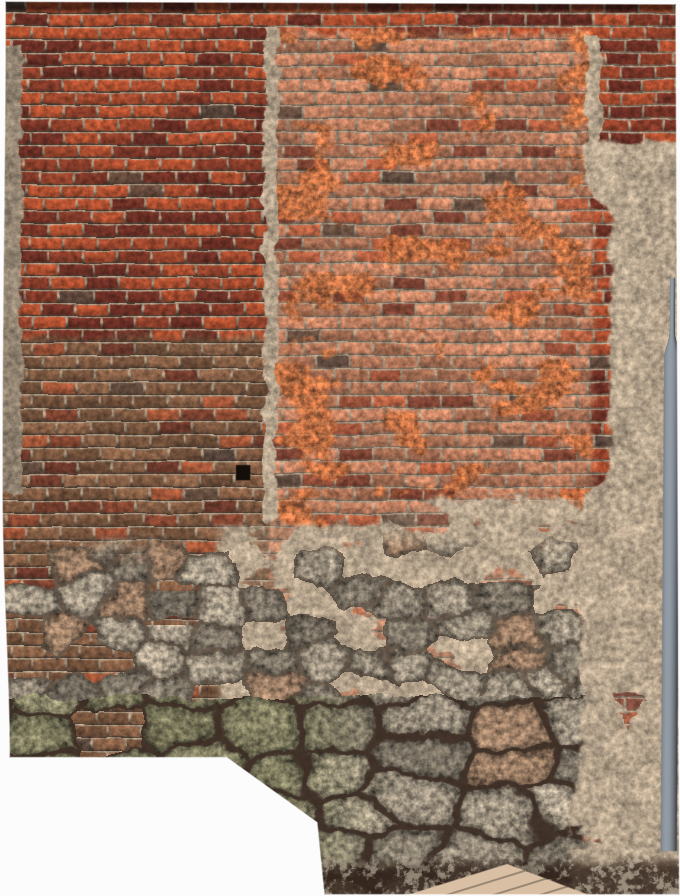
Give the GLSL for this texture, as a WebGL 1 fragment shader.

```glsl
precision highp float;
uniform vec2 u_resolution;

const float ASPECT = 0.758;
const vec2 BRICK = vec2(0.038, 0.0147);
const float JOINT = 0.0014;
const vec2 RUBBLE = vec2(0.054, 0.036);
const vec2 BOULDER = vec2(0.085, 0.052);
const float SOFT = 0.0012;
const vec3 PLASTER = vec3(0.71, 0.64, 0.55);
const vec3 STONE = vec3(0.54, 0.5, 0.44);
const vec3 SHADOW = vec3(0.2, 0.14, 0.11);
const vec3 MAROON = vec3(0.43, 0.19, 0.15);
const vec3 SCARLET = vec3(0.72, 0.33, 0.2);
const vec3 BROWN = vec3(0.52, 0.37, 0.27);
const vec3 SALMON = vec3(0.75, 0.5, 0.38);
const vec3 CLAY = vec3(0.75, 0.42, 0.24);
const vec3 MOSS = vec3(0.42, 0.43, 0.28);
const vec3 TIMBER = vec3(0.85, 0.75, 0.64);
const vec3 ZINC = vec3(0.5, 0.53, 0.56);
const vec3 PAPER = vec3(0.99);

float hash(vec2 p) {
  vec3 h = fract(p.xyx * 0.1031);
  h += dot(h, h.yzx + 33.33);
  return fract((h.x + h.y) * h.z);
}

float corner(vec2 cell, vec2 offset) {
  float a = 6.2832 * hash(cell);
  return dot(vec2(cos(a), sin(a)), offset);
}

float noise(vec2 p) {
  vec2 i = floor(p), f = fract(p), u = f * f * (3.0 - 2.0 * f), e = vec2(1, 0);
  return mix(mix(corner(i, f), corner(i + e, f - e), u.x),
    mix(corner(i + e.yx, f - e.yx), corner(i + 1.0, f - 1.0), u.x), u.y);
}

float fbm(vec2 p) {
  float sum = 0.0, gain = 0.7;
  for (int i = 0; i < 4; i++) {
    sum += gain * noise(p);
    p = p * 2.03 + 17.0;
    gain *= 0.5;
  }
  return sum;
}

float rise(float at, float x, float soft) {
  return smoothstep(at - soft, at + soft, x);
}

float band(float lo, float hi, float x, float soft) {
  return rise(lo, x, soft) * (1.0 - rise(hi, x, soft));
}

float box(vec2 p, vec2 lo, vec2 hi) {
  return band(lo.x, hi.x, p.x, SOFT) * band(lo.y, hi.y, p.y, SOFT);
}

// x: mask, yz: random per brick, w: depth in course
vec4 bricks(vec2 p) {
  vec2 g = p / BRICK;
  float row = floor(g.y);
  g.x += 0.5 * mod(row, 2.0) + 0.35 * hash(vec2(row, 3));
  vec2 id = floor(g), f = fract(g), edge = (0.5 - abs(f - 0.5)) * BRICK;
  float d = min(edge.x, edge.y) + 0.0012 * noise(p * 190.0);
  return vec4(rise(JOINT, d, SOFT), hash(id), hash(id + 71.0), f.y);
}

// x: distance to seam, yz: random per stone
vec3 stones(vec2 g) {
  vec2 best = vec2(0);
  float near = 9.0, second = 9.0;
  for (int k = 0; k < 9; k++) {
    float n = float(k);
    vec2 id = floor(g) + vec2(mod(n, 3.0), floor(n / 3.0)) - 1.0;
    float d = length(id + 0.15 + 0.7 * vec2(hash(id), hash(id + 57.0)) - g);
    second = min(second, max(d, near));
    if (d < near) { near = d; best = id; }
  }
  return vec3(second - near, hash(best + 11.0), hash(best + 29.0));
}

void main() {
  // Height units, measured down from the top left
  vec2 p = gl_FragCoord.xy / u_resolution;
  p = vec2(p.x * ASPECT, 1.0 - p.y);
  float rough = fbm(p * 38.0), grain = fbm(p * 150.0);
  vec2 w = p + 0.012 * vec2(rough, fbm(p * 34.0 + 40.0));

  // Brickwork
  vec4 b = bricks(p + 0.0022 * vec2(noise(p * 25.0), noise(p * 22.0 + 9.0)));
  float right = rise(0.3, p.x, 0.003);
  float red = max((1.0 - right) * (1.0 - rise(0.377, w.y, 0.007)),
    max(1.0 - rise(0.035, w.y, 0.005), rise(0.66, w.x, 0.005)));
  vec3 fired = mix(MAROON, SCARLET, smoothstep(0.15, 0.85, b.y));
  vec3 aged = mix(BROWN, SALMON, right) * (0.82 + 0.32 * b.y);
  aged = mix(aged, fired, 0.65 * step(0.78, b.z));
  vec3 face = mix(aged, fired, red);
  face = mix(face, STONE * 0.6, 0.75 * step(0.96, b.z));
  face *= 1.06 - 0.22 * b.w + 0.5 * grain;
  vec3 joint = mix(PLASTER * 0.9, SHADOW, (0.75 - 0.35 * right) * smoothstep(0.45, 0.9, b.w));
  vec3 brick = mix(joint * (1.0 + 0.5 * grain), face, b.x);
  float worn = rise(0.14, fbm(p * vec2(13, 20) + 5.0), 0.06) * right * (1.0 - red);
  vec3 col = mix(brick, CLAY * (1.0 + 0.9 * grain + 0.35 * rough), 0.8 * worn);

  // Rubble base
  vec3 mortar = PLASTER * (1.0 + 0.28 * rough + 0.45 * grain);
  float top = 0.586 - 0.03 * band(0.45, 0.65, p.x, 0.04);
  float bedded = rise(0.245, w.x, 0.01) * rise(top, w.y, 0.004);
  float patches = rise(0.17, fbm(p * vec2(15, 20) + 31.0), 0.03);
  col = mix(col, mix(mortar, brick, 0.75 * patches), bedded);
  float low = step(0.778, w.y);
  vec3 s = stones(w / mix(RUBBLE, BOULDER, low) + 4.0 * low);
  float amount = mix(0.32, 0.68, rise(0.66, p.y, 0.06)) + 0.28 * low;
  float laid = rise(0.62, w.y + 0.02 * s.z, 0.017) * (1.0 - rise(0.651, w.x, 0.006)) * step(s.y, amount);
  vec3 rock = mix(STONE * (0.78 + 0.42 * s.z), BROWN, 0.6 * step(0.88, s.z));
  rock = mix(rock, MOSS, 0.5 * low * (1.0 - rise(0.38, p.x, 0.08)));
  rock *= 0.76 + 0.34 * smoothstep(0.04, 0.4, s.x) + 0.35 * rough + 0.8 * grain;
  vec3 gap = mix(mortar * 0.65, SHADOW, 0.3 + 0.5 * low);
  col = mix(col, mix(gap, rock, rise(0.095, s.x, 0.045)), laid);

  // Plaster bands
  float margin = 0.65 + 0.03 * band(0.22, 0.54, p.y, 0.02) - 0.015 * rise(0.86, p.y, 0.06);
  float coat = rise(margin, w.x, 0.003) * rise(0.158, w.y, 0.003);
  coat = max(coat, box(w, vec2(-0.1, 0.05), vec2(0.024, 0.55)));
  coat = max(coat, box(w, vec2(0.294, 0.03), vec2(0.309, 0.585)));
  coat = max(coat, box(w, vec2(0.655, 0.04), vec2(0.669, 0.17)));
  float bare = box(w, vec2(0.685, 0.775), vec2(0.74, 0.873)) * step(-0.12, rough);
  bare = max(bare, box(w, vec2(0.635, 0.923), vec2(0.735, 0.95)));
  col = mix(col, mortar * mix(0.82, 1.0, rise(0.03, p.x, 0.01)), coat * (1.0 - bare));

  // Ground, boards and opening
  vec3 soil = mix(SHADOW, STONE, smoothstep(-0.1, 0.35, rough + grain));
  col = mix(col, soil, 0.8 * rise(0.962, w.y, 0.01));
  float board = p.y - max(1.0 - (p.x - 0.45) * 0.31, 0.966 + (p.x - 0.57) * 0.38);
  float seam = abs(fract((p.y + 0.31 * p.x) * 62.0) - 0.5);
  col = mix(col, TIMBER * (0.7 + 0.3 * rise(0.07, seam, 0.05)), rise(0.0, board, SOFT));
  col = mix(col, SHADOW * 0.4, box(p, vec2(0.263, 0.519), vec2(0.279, 0.536)));
  col *= 0.45 + 0.55 * rise(0.012, p.y, 0.004);

  // Drainpipe
  float across = (p.x - 0.752 + 0.007 * p.y) / mix(0.003, 0.009, rise(0.385, p.y, 0.015));
  vec3 pipe = ZINC * (1.12 - 0.45 * across * across - 0.25 * across);
  col = mix(col, pipe, band(-1.0, 1.0, across, 0.12) * band(0.31, 0.95, p.y, SOFT));

  // Blank border and cut corner
  float left = mix(0.0065, 0.003, rise(0.25, p.y, 0.25)) + 0.008 * rise(0.7, p.y, 0.15);
  float inside = min(min(p.x - left, 0.753 + 0.004 * p.y - p.x),
    min(p.y - 0.002 - 0.004 * p.x, 0.998 - p.y));
  float cut = max(0.845 - p.y, 0.663 + p.x * 0.72 - p.y);
  cut = max(cut, p.x - 0.262 - p.y * 0.1);
  col = mix(PAPER, col, rise(0.0, min(inside, cut), SOFT));
  gl_FragColor = vec4(clamp(col, 0.0, 1.0), 1.0);
}
```
